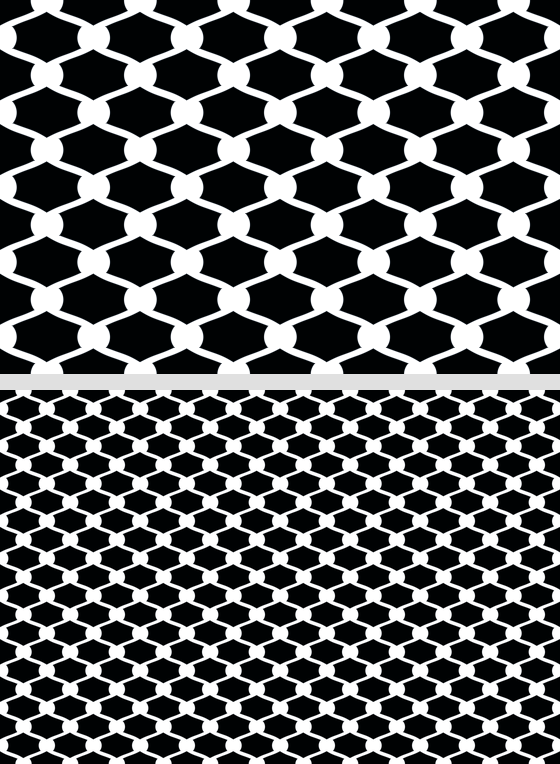
Top, the tile; bottom, the same tile 2 across and 2 down.
Reproduce this pattern procedurally as a WebGL 1 fragment shader.

```glsl
precision highp float;
// Wire mesh: white slanted strands joined by round knots over black six-sided openings.

uniform vec2 u_resolution;

// Lengths are in units of one repeat's width.
#define REPEATS vec2(6.0, 5.0)
#define REPEAT_SIZE vec2(1.0, 0.8)
#define KNOT_RADIUS 0.175
#define KNOT_SHIFT vec2(0.004, -0.004)
#define APEX_HEIGHT 0.273
#define EDGE_SLOPE 0.425
#define EDGE_SPAN 0.375
#define THICK_SAG 0.0117
#define THIN_SAG 0.0035
#define EDGE_WAVE 0.004
#define HOLE_COLOR vec3(0.0, 0.008, 0.01)
#define WIRE_COLOR vec3(1.0)

const float TAU = 6.2831853;

// Distance to the border of one opening, positive inside; q is measured from its centre.
float openingDistance(vec2 q) {
  // Sloping edges sag inwards, more along the falling strands than the rising ones.
  float t = min(abs(q.x) / EDGE_SPAN, 1.0);
  float sag = q.x * q.y > 0.0 ? THICK_SAG : THIN_SAG;
  float edgeHeight = APEX_HEIGHT - EDGE_SLOPE * abs(q.x)
                   - 4.0 * sag * t * (1.0 - t) - EDGE_WAVE * sin(TAU * t);
  float edge = (edgeHeight - abs(q.y)) / sqrt(1.0 + EDGE_SLOPE * EDGE_SLOPE);

  // Knots bite into the left and right ends.
  vec2 knot = vec2(0.5 * REPEAT_SIZE.x, 0.0);
  float leftKnot = length(q + knot - KNOT_SHIFT) - KNOT_RADIUS;
  float rightKnot = length(q - knot - KNOT_SHIFT) - KNOT_RADIUS;
  return min(edge, min(leftKnot, rightKnot));
}

void main() {
  vec2 p = gl_FragCoord.xy / u_resolution * REPEATS;
  float pixel = REPEATS.x / u_resolution.x;

  // Two interleaved grids of openings, half a repeat apart both ways.
  float gridA = openingDistance((fract(p + 0.5) - 0.5) * REPEAT_SIZE);
  float gridB = openingDistance((fract(p) - 0.5) * REPEAT_SIZE);
  float hole = smoothstep(-0.75 * pixel, 0.75 * pixel, max(gridA, gridB));

  // Slightly cool tint along the softened borders.
  vec3 wire = pow(vec3(1.0 - hole), vec3(1.06, 1.0, 0.93));
  gl_FragColor = vec4(mix(HOLE_COLOR, WIRE_COLOR, wire), 1.0);
}
```
